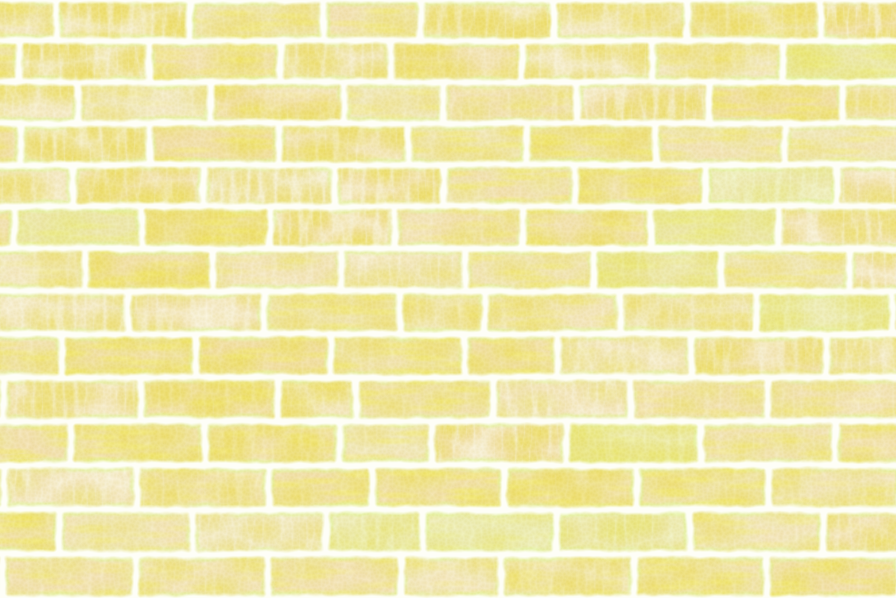
A WebGL 2 fragment shader for this texture:

```glsl
#version 300 es
precision highp float;
// Sun-bleached yellow brick wall: 14 courses of bricks, each with one shorter
// brick, behind soft white mortar. Rounded-box distances shape the bricks;
// layered sines bend the joints and cellular noise gives streaks and wear.
uniform vec2 u_resolution;
out vec4 outColor;

// Lengths are in canvas widths.
const int COURSES = 14;
const float COURSE_HEIGHT = 0.04775;
const float TOP_OFFSET = 0.0022;
const float COURSE_SAG = 0.0072;
const float BOND_SPAN = 0.853;      // five full bricks and one short one
const float JOINT_WIDTH = 0.0078;
const float CORNER = 0.0022;
const float EDGE_SOFTNESS = 0.0027;
const float WOBBLE = 0.0005;
const float CHIPPING = 0.0022;
const float GRAIN = 0.5;

// First joint and short brick length of each course, from the top down.
const float FIRST_JOINT[COURSES] = float[](0.063, 0.021, 0.087, 0.023, 0.081,
  0.016, 0.095, 0.143, 0.069, 0.004, 0.079, 0.005, 0.066, 0.003);
const float SHORT_BRICK[COURSES] = float[](0.109, 0.124, 0.111, 0.132, 0.122,
  0.139, 0.139, 0.095, 0.103, 0.087, 0.103, 0.115, 0.108, 0.112);

const vec3 MORTAR = vec3(0.995, 0.998, 0.97);
const vec3 GOLD = vec3(0.93, 0.87, 0.45);
const vec3 STRAW = vec3(0.94, 0.905, 0.71);
const vec3 PALE = vec3(0.97, 0.95, 0.86);
const vec3 ROSE = vec3(0.95, 0.85, 0.64);
const vec3 LEMON = vec3(0.95, 0.92, 0.38);
const vec3 LIME = vec3(0.88, 0.95, 0.60);

float hash(vec2 p) {
  vec3 q = fract(p.xyx * vec3(0.1031, 0.1030, 0.0973));
  q += dot(q, q.yzx + 33.33);
  return fract((q.x + q.y) * q.z);
}

// Distance to the nearest of the points scattered one per cell.
float cellular(vec2 p) {
  vec2 cell = floor(p);
  float nearest = 2.0;
  for (int j = -1; j <= 1; j++)
    for (int i = -1; i <= 1; i++) {
      vec2 c = cell + vec2(i, j);
      vec2 site = c + vec2(hash(c), hash(c + 57.3));
      nearest = min(nearest, distance(p, site));
    }
  return nearest;
}

vec2 wobble(vec2 p) {
  vec2 w = sin(p.yx * vec2(71.0, 17.0) + p * 23.0);
  w += 0.6 * sin(p.yx * vec2(163.0, 67.0) + p * 41.0 + 1.7);
  return WOBBLE * (w + 0.4 * sin(p.yx * 190.0 + p.xy * 83.0));
}

float roundedBox(vec2 p, vec2 halfSize) {
  vec2 q = abs(p) - halfSize + CORNER;
  return length(max(q, 0.0)) + min(max(q.x, q.y), 0.0) - CORNER;
}

// Left offset, length and index of the brick at x within a course.
vec3 brickAt(float x, int course) {
  float shortLength = SHORT_BRICK[course];
  float fullLength = (BOND_SPAN - shortLength) / 5.0;
  float before = course % 5 == 3 ? 3.0 : 2.0;
  float shortLeft = before * fullLength;
  float s = x - FIRST_JOINT[course];
  if (s >= shortLeft && s < shortLeft + shortLength)
    return vec3(s - shortLeft, shortLength, before);
  float skip = s < shortLeft ? 0.0 : shortLength;
  float n = floor((s - skip) / fullLength);
  return vec3(s - skip - n * fullLength, fullLength, n + sign(skip));
}

vec3 brickFace(vec2 p, vec2 id, float depth) {
  float tone = hash(id + 3.1);
  float wear = hash(id + 19.7);
  vec2 q = p + id * 0.37;
  float blotch = cellular(q * vec2(17.0, 30.0));
  float grain = cellular(q * 230.0);
  float scratch = cellular(q * vec2(130.0, 20.0));
  float band = cellular(q * vec2(14.0, 95.0));

  vec3 color = mix(GOLD, STRAW, clamp(0.75 * tone + 1.1 * blotch - 0.25, 0.0, 1.0));
  color = mix(color, ROSE, 0.55 * smoothstep(0.35, 0.95, blotch + 0.5 * hash(id + 8.0) - 0.2));
  color = mix(color, LEMON, 0.45 * smoothstep(0.5, 0.1, band) * (1.0 - wear));
  // Upright scrapes and faded patches.
  color = mix(color, PALE, smoothstep(0.3, 0.9, scratch) * (0.15 + 0.6 * wear * wear));
  color = mix(color, PALE, 0.7 * wear * smoothstep(0.35, 0.85, blotch));
  color = mix(color, LIME, 0.3 * step(0.93, hash(id + 31.0)));
  // Greenish rim, broken up along the edge.
  float rim = smoothstep(0.006, 0.001, depth);
  color = mix(color, LIME, rim * (0.15 + 0.5 * smoothstep(0.3, 0.7, blotch)));
  return color + GRAIN * (grain - 0.45) * vec3(0.05, 0.07, 0.17);
}

void main() {
  vec2 p = gl_FragCoord.xy / u_resolution.x;
  p.y = u_resolution.y / u_resolution.x - p.y;
  vec2 bent = p + wobble(p);

  // Courses crowd slightly in the upper half.
  float y = bent.y + COURSE_SAG * sin(5.48 * (bent.y - 0.0456)) + TOP_OFFSET;
  float row = floor(y / COURSE_HEIGHT);
  int course = (int(row) + COURSES) % COURSES;
  vec3 brick = brickAt(bent.x, course);

  vec2 size = vec2(brick.y, COURSE_HEIGHT);
  vec2 local = vec2(brick.x, y - row * COURSE_HEIGHT) - 0.5 * size;
  float d = roundedBox(local, 0.5 * (size - JOINT_WIDTH));
  d += CHIPPING * (cellular(p * vec2(60.0, 75.0)) - 0.5);

  float soft = max(EDGE_SOFTNESS, 0.75 / u_resolution.x);
  float cover = 1.0 - smoothstep(-soft, soft, d);
  vec3 color = mix(MORTAR, brickFace(p, vec2(brick.z, row), -d), cover);
  outColor = vec4(clamp(color, 0.0, 1.0), 1.0);
}
```
